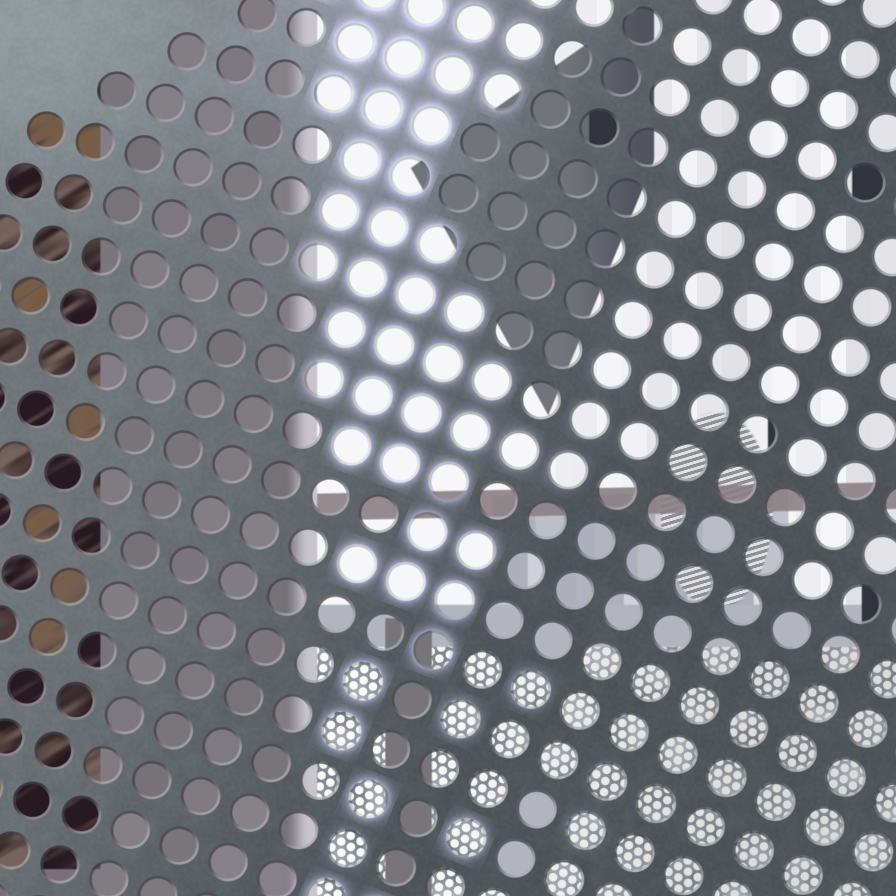
Give the GLSL for this texture, as a Shadertoy shader.

```glsl
#define HOLE_RADIUS 0.0224
#define LIP_WIDTH 0.0030
#define FIRST_DIAGONAL -3.0
#define MESH_PERIOD 0.0125
#define GLOW_REACH 0.0055
#define GRAIN 0.025

const vec2 ORIGIN = vec2(0.3724, 0.1042);
const vec3 PALE_METAL = vec3(0.56, 0.60, 0.62);
const vec3 MID_METAL = vec3(0.44, 0.465, 0.48);
const vec3 DARK_METAL = vec3(0.31, 0.335, 0.35);
const vec3 WHITE = vec3(0.97, 0.97, 0.98);
const vec3 MAUVE = vec3(0.49, 0.47, 0.495);

float hash(vec2 p) {
    vec3 q = fract(vec3(p.xyx) * 0.1031);
    q += dot(q, q.yzx + 33.33);
    return fract((q.x + q.y) * q.z);
}

float noise(vec2 p) {
    vec2 i = floor(p), f = fract(p);
    f = f * f * (3.0 - 2.0 * f);
    return mix(mix(hash(i), hash(i + vec2(1, 0)), f.x),
               mix(hash(i + vec2(0, 1)), hash(i + vec2(1, 1)), f.x), f.y);
}

float edge(float x) { return smoothstep(-0.0015, 0.0015, x); }

float band(float x, float a, float b) { return edge(x - a) * edge(b - x); }

// Signed side of the line through a and b
float side(vec2 p, vec2 a, vec2 b) {
    vec2 d = normalize(b - a);
    return d.x * (p.y - a.y) - d.y * (p.x - a.x);
}

// Lattice index to canvas: rows bend and spread towards the right
vec2 holeCentre(vec2 id) {
    float t = 0.5 * id.y, i = id.x - t;
    return ORIGIN + vec2(0.0545 * i + 0.0065 * t,
        0.0169 * i + 0.00043 * i * i + (0.1312 + 0.00065 * i) * t);
}

// Inverse of holeCentre by fixed point iteration
vec2 latticeAt(vec2 p) {
    vec2 r = p - ORIGIN;
    float i = 0.0, t = 0.0;
    for (int k = 0; k < 4; k++) {
        i = (r.x - 0.0065 * t) / 0.0545;
        t = (r.y - 0.0169 * i - 0.00043 * i * i) / (0.1312 + 0.00065 * i);
    }
    return vec2(i + t, 2.0 * t);
}

// Second perforated sheet seen behind the lower holes
vec3 meshBehind(vec2 p, float rnd) {
    float a = 0.35 + 0.25 * rnd;
    vec2 q = mat2(cos(a), sin(a), -sin(a), cos(a)) * p / MESH_PERIOD;
    q.y /= 0.866;
    q.x += 0.5 * mod(floor(q.y), 2.0);
    float d = length((fract(q) - 0.5) * vec2(1.0, 0.866));
    float bright = mix(0.98, 0.86, smoothstep(0.4, 0.9, p.x));
    vec3 web = mix(vec3(0.46, 0.47, 0.50), vec3(0.68, 0.69, 0.72), noise(p * 45.0));
    return mix(web, vec3(bright), 1.0 - smoothstep(0.30, 0.46, d));
}

// Everything visible through the holes
vec3 sceneBehind(vec2 p, vec2 id) {
    float rnd = hash(id + 71.0), split = hash(id + 19.0) - 0.5;
    vec2 centre = holeCentre(id);
    float cut = edge(p.x - centre.x - split * 0.03);

    // Bright wall with faint vertical panels
    vec3 c = WHITE * (1.0 - 0.10 * hash(vec2(floor(p.x * 36.0), 4.0)) * edge(p.x - 0.62));

    // Grey panels and a hatched shutter on the right
    float lower = edge(p.y - 0.565 + 0.02 * p.x) * edge(p.x - 0.55);
    vec3 panel = mix(vec3(0.68, 0.69, 0.73), vec3(0.86, 0.87, 0.90), cut * rnd);
    c = mix(c, panel, lower * edge(0.88 - p.x));
    float slats = smoothstep(-0.3, 0.5, sin((p.y + 0.3 * p.x) * 900.0));
    float shutter = 1.0 - smoothstep(0.085, 0.09, length((p - vec2(0.80, 0.57)) * vec2(1.4, 0.8)));
    c = mix(c, mix(vec3(0.55, 0.56, 0.58), vec3(0.88), slats), shutter * step(0.3, rnd));

    // Brownish beam
    c = mix(c, vec3(0.54, 0.50, 0.51), 0.9 * band(p.y + 0.02 * p.x, 0.558, 0.588));

    // Slanted shaded opening
    float shade = edge(side(p, vec2(0.455, 0.19), vec2(0.71, 0.01)))
                * edge(side(p, vec2(0.61, 0.46), vec2(0.46, 0.19)))
                * edge(side(p, vec2(0.73, 0.18), vec2(0.63, 0.42))) * edge(0.73 - p.x);
    c = mix(c, mix(vec3(0.45, 0.45, 0.48), vec3(0.32, 0.33, 0.37),
                   smoothstep(0.62, 0.72, p.x)), shade);

    // Mesh, with a grey post in front
    c = mix(c, vec3(0.70, 0.71, 0.74), edge(p.y - 0.675));
    c = mix(c, meshBehind(p, rnd), edge(p.y - 0.722) * step(rnd, 0.93));
    c = mix(c, vec3(0.47, 0.46, 0.48), band(p.x, 0.43, 0.482) * edge(p.y - 0.69));

    // Occasional dark half pane
    float odd = step(0.95, hash(id + 43.0)) * edge(p.x - 0.60) * edge(0.72 - p.y);
    c = mix(c, vec3(0.20, 0.20, 0.24), odd * cut);

    // Mauve wall, its pale border and the dark woodwork on the left
    vec3 wall = MAUVE * (0.94 + 0.14 * rnd);
    wall = mix(wall, vec3(0.78, 0.77, 0.80), smoothstep(0.318, 0.345, p.x));
    c = mix(c, wall, edge(0.354 - p.x));
    float grainLine = noise(vec2(p.x + p.y * 1.6, p.y - p.x * 0.6) * vec2(70.0, 20.0));
    vec3 wood = mix(vec3(0.15, 0.10, 0.12), vec3(0.47, 0.39, 0.36), smoothstep(0.3, 0.8, 0.5 * grainLine + 0.6 * rnd));
    wood = mix(wood, vec3(0.46, 0.34, 0.20), 0.7 * step(0.72, rnd) * grainLine);
    return mix(c, wood, edge(0.112 - p.x) * edge(0.97 - p.y));
}

vec3 metal(vec2 p) {
    vec3 c = mix(PALE_METAL, MID_METAL, smoothstep(0.05, 0.42, length(p * vec2(1.0, 1.2))));
    c = mix(c, DARK_METAL, smoothstep(0.22, 0.75, 0.7 * p.x + 0.4 * p.y));
    vec2 sheen = (p - vec2(0.43, 0.04)) / vec2(0.15, 0.22);
    c += vec3(0.15, 0.14, 0.17) * exp(-dot(sheen, sheen));
    return c + GRAIN * (noise(p * 300.0) + noise(p * 60.0) - 1.0);
}

void mainImage(out vec4 fragColor, in vec2 fragCoord) {
    vec2 p = fragCoord / iResolution.xy;
    p.y = 1.0 - p.y;
    float aa = 1.0 / iResolution.y;

    vec2 id = round(latticeAt(p));
    vec2 delta = p - holeCentre(id);
    float radius = HOLE_RADIUS + 0.0012 * (p.x - 0.5);
    float d = length(delta * vec2(1.0, 1.03)) - radius;
    float present = step(FIRST_DIAGONAL - 0.5, id.x + id.y);

    // Light spilling from the brightest holes
    vec3 col = metal(p);
    float lum = dot(sceneBehind(holeCentre(id), id), vec3(0.333));
    float spill = exp(-pow((p.x - 0.44) / 0.17, 2.0)) * smoothstep(0.82, 0.95, lum);
    col += present * spill * vec3(0.30, 0.28, 0.40) * exp(-max(d, 0.0) / GLOW_REACH);

    // Hole with a lip lit on its lower right
    float facing = dot(delta / max(length(delta), 0.0001), vec2(0.6, 0.8));
    vec3 lip = mix(vec3(0.25, 0.25, 0.27), vec3(0.68, 0.67, 0.68), smoothstep(-0.5, 0.9, facing));
    float lipMask = smoothstep(-LIP_WIDTH - aa, -LIP_WIDTH + aa, d) * (0.75 - 0.5 * spill);
    vec3 hole = mix(sceneBehind(p, id), lip, lipMask);
    col = mix(col, hole, present * (1.0 - smoothstep(-aa, aa, d)));
    fragColor = vec4(clamp(col, 0.0, 1.0), 1.0);
}
```
